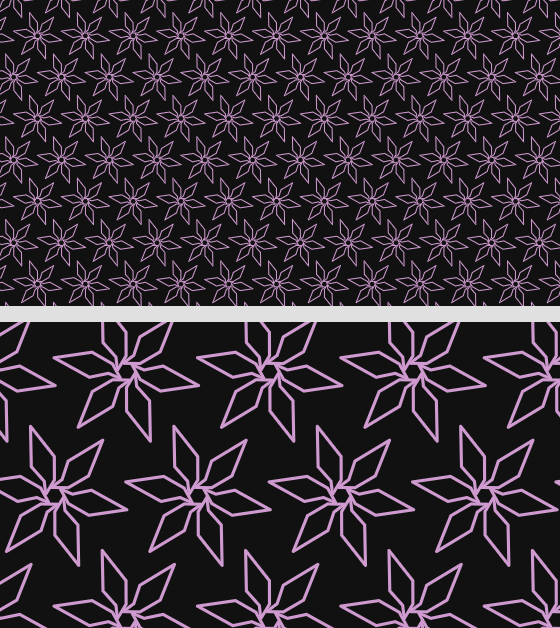
Top: the whole. Bottom: its middle third, enlarged.
Reproduce this pattern procedurally as a Shadertoy shader.

```glsl
// Outlined six-petal pinwheel flowers on a staggered triangular lattice.
// Each petal is a closed kite outline with a hooked stem, turned in 60 degree
// steps; the nearest outline distance over the neighbouring flowers is inked.

const float PI = 3.14159265;

mat2 rotation(float angle) {
    float c = cos(angle), s = sin(angle);
    return mat2(c, s, -s, c);
}

float segmentDistance(vec2 p, vec2 a, vec2 b) {
    vec2 ap = p - a, ab = b - a;
    return length(ap - ab * clamp(dot(ap, ab) / dot(ab, ab), 0.0, 1.0));
}

// Petal along +x: tip, shoulder, waist, hooked stem end, waist, shoulder
float petalDistance(vec2 p) {
    vec2 corners[6] = vec2[6](
        vec2(0.513, 0.0), vec2(0.245, 0.087), vec2(0.12, 0.035),
        vec2(0.03, 0.055), vec2(0.105, -0.035), vec2(0.26, -0.088));
    float d = 1.0;
    for (int i = 0; i < 6; i++) {
        d = min(d, segmentDistance(p, corners[i], corners[(i + 1) % 6]));
    }
    return d;
}

float flowerDistance(vec2 p) {
    if (length(p) > 0.56) return 1.0;
    float d = 1.0;
    for (int k = 0; k < 6; k++) {
        // Tips lean 11 degrees clockwise from the lattice rows
        float angle = float(k) * PI / 3.0 - 0.19;
        d = min(d, petalDistance(rotation(-angle) * p));
    }
    return d;
}

// Lattice with unit spacing, odd rows shifted by half a step
float latticeDistance(vec2 p) {
    float rowHeight = sqrt(0.75);
    float nearestRow = round(p.y / rowHeight);
    float d = 1.0;
    for (int j = -1; j <= 1; j++) {
        float row = nearestRow + float(j);
        float x = fract(p.x - 0.5 * mod(row, 2.0));
        float y = p.y - row * rowHeight;
        d = min(d, flowerDistance(vec2(x, y)));
        d = min(d, flowerDistance(vec2(x - 1.0, y)));
    }
    return d;
}

void mainImage(out vec4 fragColor, in vec2 fragCoord) {
    // Canvas heights to flower spacings, with a flower at the lattice origin
    float spacing = 0.1562;
    vec2 p = (fragCoord / iResolution.y - vec2(0.8257, 0.4773)) / spacing;
    float pixel = 1.0 / (iResolution.y * spacing);

    // Thin outline, smoothed over one pixel
    float ink = clamp(0.5 + (0.0109 - latticeDistance(p)) / pixel, 0.0, 1.0);

    vec3 charcoal = vec3(0.065);
    vec3 orchid = vec3(0.81, 0.605, 0.81);
    fragColor = vec4(mix(charcoal, orchid, ink), 1.0);
}
```
